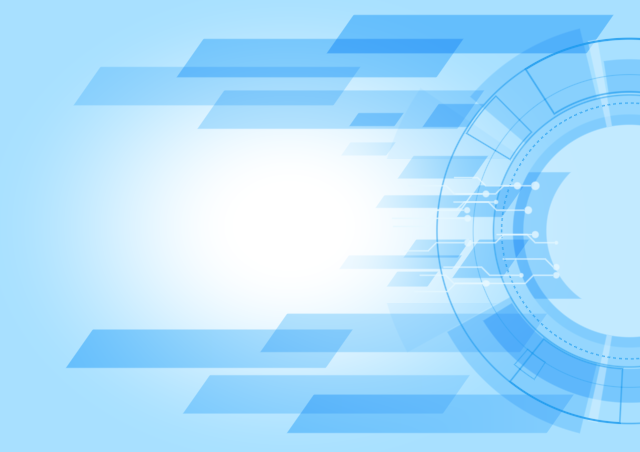
This background is drawn by a Shadertoy shader. Its source:

```glsl
// Pale blue technology backdrop: slanted bars, a circular dial and circuit traces.

float edge(float d) {
    float px = 1.0 / iResolution.y;
    return 1.0 - smoothstep(-px, px, d);
}

float band(float x, float lo, float hi) {
    return edge(max(lo - x, x - hi));
}

float stroke(float d, float width) {
    return edge(abs(d) - width);
}

// Parallelogram with its lower left corner at the given point.
float slantedBar(vec2 p, vec2 corner, vec2 size) {
    vec2 q = p - corner;
    q.x -= 0.7 * q.y;
    return band(q.x, 0.0, size.x) * band(q.y, 0.0, size.y);
}

// Signed distance to a ring section; polar holds angle and radius.
float sector(vec2 polar, vec2 angles, vec2 radii) {
    float side = max(angles.x - polar.x, polar.x - angles.y) * polar.y;
    return max(side, max(radii.x - polar.y, polar.y - radii.y));
}

float segment(vec2 p, vec2 a, vec2 b) {
    vec2 ab = b - a;
    return length(p - a - ab * clamp(dot(p - a, ab) / dot(ab, ab), 0.0, 1.0));
}

float hash(float n) {
    return fract(sin(n * 91.7) * 437.5);
}

vec3 tint(vec3 color, float amount) {
    return color * mix(vec3(1.0), vec3(0.03, 0.63, 0.97), amount);
}

void mainImage(out vec4 fragColor, in vec2 fragCoord) {
    vec2 p = fragCoord / iResolution.y;
    p.x += 0.5 * (1.4144 - iResolution.x / iResolution.y);

    // Soft white glow
    float falloff = length((p - vec2(0.64, 0.5)) * vec2(1.5, 1.9));
    vec3 color = mix(vec3(1.0), vec3(0.66, 0.88, 1.0), smoothstep(0.15, 1.02, falloff));

    // Dial coordinates: angle zero points left
    vec2 q = p - vec2(1.392, 0.489);
    float r = length(q);
    vec2 polar = vec2(atan(q.y, -q.x), r);
    color = mix(color, vec3(0.83, 0.94, 1.0), 0.6 * edge(r - 0.235));

    // Large bars: corner and opacity
    vec3 bars[8] = vec3[8](
        vec3(0.722, 0.882, 0.42), vec3(0.390, 0.829, 0.36),
        vec3(0.162, 0.767, 0.22), vec3(0.436, 0.715, 0.25),
        vec3(0.145, 0.186, 0.36), vec3(0.575, 0.221, 0.25),
        vec3(0.404, 0.085, 0.26), vec3(0.634, 0.042, 0.34));
    for (int i = 0; i < 8; i++) {
        float along = clamp((p.x - bars[i].x) / 0.6, 0.0, 1.0);
        float fade = i < 4 ? 1.0 : mix(1.15, 0.7, along);
        color = tint(color, bars[i].z * fade * slantedBar(p, bars[i].xy, vec2(0.575, 0.085)));
    }

    // Small bars: corner and size
    vec4 chips[10] = vec4[10](
        vec4(0.772, 0.721, 0.10, 0.029), vec4(0.754, 0.656, 0.10, 0.029),
        vec4(0.934, 0.719, 0.10, 0.051), vec4(0.879, 0.605, 0.165, 0.05),
        vec4(0.855, 0.366, 0.09, 0.033), vec4(0.892, 0.430, 0.12, 0.04),
        vec4(0.830, 0.540, 0.19, 0.028), vec4(0.750, 0.405, 0.25, 0.03),
        vec4(1.010, 0.520, 0.10, 0.07), vec4(1.000, 0.385, 0.11, 0.085));
    for (int i = 0; i < 10; i++) {
        float strength = i == 0 || i == 2 ? 0.32 : mix(0.06, 0.32, smoothstep(0.75, 1.1, p.x));
        color = tint(color, strength * slantedBar(p, chips[i].xy, chips[i].zw));
    }

    // Translucent dial bands
    color = tint(color, 0.20 * edge(sector(polar, vec2(0.70, 1.33), vec2(0.30, 0.461))));
    color = tint(color, 0.22 * edge(sector(polar, vec2(-1.33, -0.506), vec2(0.30, 0.461))));
    color = tint(color, 0.06 * edge(sector(polar, vec2(-0.5, 0.6), vec2(0.30, 0.56))) * step(0.16, abs(q.y)));
    color = tint(color, 0.30 * edge(sector(polar, vec2(-1.9, -0.55), vec2(0.305, 0.38))));
    color = tint(color, 0.24 * edge(sector(polar, vec2(1.42, 2.1), vec2(0.305, 0.38))));
    color = tint(color, 0.24 * band(r, 0.235, 0.258) + 0.12 * band(r, 0.258, 0.30));
    color = tint(color, 0.28 * band(r, 0.184, 0.258) * band(q.y, -0.15, 0.13) * step(q.x, 0.0));
    for (float s = -1.0; s < 2.0; s += 2.0) {
        float gap = edge(sector(polar, s * 1.38 + vec2(-0.025, 0.025), vec2(0.235, 0.43)));
        color = mix(color, vec3(0.86, 0.95, 1.0), 0.5 * gap);
    }

    // Thin circles, dashes and framed sections
    float lines = 0.6 * stroke(r - 0.426, 0.0016) + 0.35 * stroke(r - 0.346, 0.0009);
    lines += 0.55 * stroke(r - 0.301, 0.0016);
    lines += 0.7 * stroke(r - 0.283, 0.0014) * smoothstep(0.38, 0.46, abs(fract(polar.x * 22.0) - 0.5) + 0.18);
    lines += 0.65 * stroke(sector(polar, vec2(1.0, 2.2), vec2(0.308, 0.425)), 0.0018);
    lines += 0.6 * stroke(sector(polar, vec2(0.54, 0.79), vec2(0.308, 0.42)), 0.0013);
    lines += 0.6 * stroke(sector(polar, vec2(-1.52, -0.90), vec2(0.305, 0.425)), 0.0016);
    lines += 0.5 * stroke(sector(polar, vec2(-1.0, -0.86), vec2(0.345, 0.39)), 0.001);
    color = mix(color, vec3(0.10, 0.60, 0.93), min(lines, 0.8));

    // Circuit traces with a bend and a round node
    for (float i = 0.0; i < 15.0; i++) {
        float y = 0.355 + 0.018 * i;
        vec2 a = vec2(0.86 + 0.28 * hash(i + 1.0), y);
        vec2 b = a + vec2(0.05 + 0.05 * hash(i + 4.0), 0.0);
        vec2 c = b + vec2(0.018, hash(i + 7.0) < 0.5 ? -0.018 : 0.018);
        vec2 d = vec2(min(c.x + 0.07, 1.23), c.y);
        float trace = min(segment(p, a, b), min(segment(p, b, c), segment(p, c, d)));
        float node = length(p - d) - mix(0.004, 0.010, hash(i + 11.0));
        color = mix(color, vec3(0.90, 0.97, 1.0), 0.8 * max(edge(trace - 0.0015), edge(node)));
    }

    fragColor = vec4(color, 1.0);
}
```
